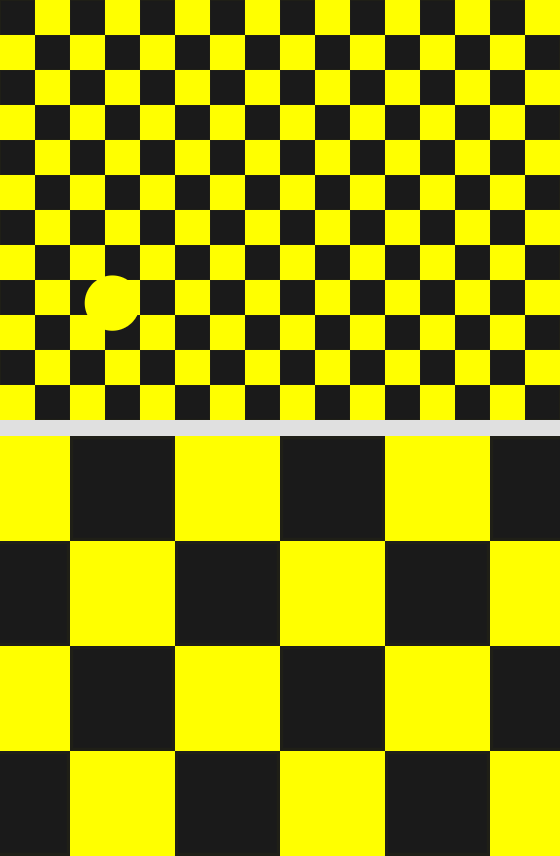
Top: the whole. Bottom: its middle third, enlarged.
Give the GLSL for this pattern, as a WebGL 2 fragment shader.

```glsl
#version 300 es
precision highp float;
// Yellow and charcoal checkerboard, 16 by 12 cells, with one yellow disc.
// Cell parity signs the distance to the nearest cell edge; dark cells get
// a thin olive rim, and the disc is a wrapped circle so the sheet tiles.

uniform vec2 u_resolution;
out vec4 fragColor;

const vec2 GRID = vec2(16.0, 12.0);          // cells across and down
const vec3 YELLOW = vec3(1.0, 1.0, 0.0);
const vec3 CHARCOAL = vec3(0.10, 0.10, 0.10);
const vec3 RIM_COLOR = vec3(0.12, 0.12, 0.09);
const float RIM_WIDTH = 0.03125;             // in cells
const vec2 DISC_CENTER = vec2(3.21, 3.34);   // in cells, from lower left
const float DISC_RADIUS = 0.79;              // in cells

// Coverage of the region where dist is positive, smoothed over one pixel.
float coverage(float dist, float pixel) {
  return clamp(dist / pixel + 0.5, 0.0, 1.0);
}

// Signed distance to the checker edges: positive inside dark cells.
float checkerDistance(vec2 p) {
  vec2 fromCenter = abs(fract(p) - 0.5);
  float toEdge = 0.5 - max(fromCenter.x, fromCenter.y);
  vec2 cell = floor(p);
  float parity = mod(cell.x + cell.y, 2.0);
  return toEdge * (2.0 * parity - 1.0);
}

// Signed distance to the disc, positive inside, wrapping at the borders.
float discDistance(vec2 p) {
  vec2 offset = mod(p - DISC_CENTER + 0.5 * GRID, GRID) - 0.5 * GRID;
  return DISC_RADIUS - length(offset);
}

void main() {
  vec2 p = gl_FragCoord.xy / u_resolution * GRID;
  float pixel = max(GRID.x / u_resolution.x, GRID.y / u_resolution.y);

  // Checkerboard with rimmed dark cells
  float dist = checkerDistance(p);
  vec3 dark = mix(RIM_COLOR, CHARCOAL, coverage(dist - RIM_WIDTH, pixel));
  vec3 color = mix(YELLOW, dark, coverage(dist, pixel));

  // Disc over the cells
  color = mix(color, YELLOW, coverage(discDistance(p), pixel));

  fragColor = vec4(color, 1.0);
}
```
